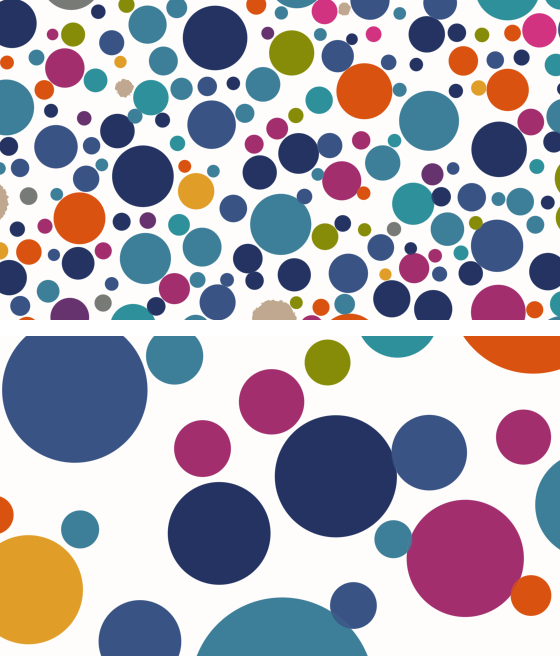
Top, the full canvas; bottom, a detail of the centre.
This pattern is drawn by a Shadertoy shader. Its source:

```glsl
// Layout, in canvas heights; each level is a turned grid with one disc per cell
struct Level { float cell; mat2 turn; float salt; };
const Level COARSE = Level(0.24, mat2(12.0, 5.0, -5.0, 12.0) / 13.0, 7.0);
const Level MEDIUM = Level(0.145, mat2(3.0, -4.0, 4.0, 3.0) / 5.0, 31.0);
const Level FINE = Level(0.085, mat2(1.0), 57.0);
const float RADIUS_MIN = 0.23;     // radii in cell units
const float RADIUS_MAX = 0.43;
const float CELL_MARGIN = 0.03;
const float GAP_MIN = -0.006;      // negative gaps let a few discs overlap
const float GAP_MAX = 0.012;
const float OVERLAP_OPACITY = 0.8;
const float ROUGHNESS = 0.007;     // ragged rim of the sand discs
const int TRIES = 4;

// Colours, with their share of the discs in the last component
const vec3 PAPER = vec3(0.995, 0.993, 0.99);
const vec4 NAVY = vec4(0.14, 0.20, 0.385, 0.22);
const vec4 BLUE = vec4(0.225, 0.325, 0.52, 0.19);
const vec4 STEEL = vec4(0.24, 0.495, 0.60, 0.18);
const vec4 TEAL = vec4(0.18, 0.565, 0.605, 0.08);
const vec4 GREY = vec4(0.47, 0.48, 0.46, 0.02);
const vec4 ORANGE = vec4(0.855, 0.32, 0.06, 0.10);
const vec4 AMBER = vec4(0.88, 0.62, 0.16, 0.02);
const vec4 MAGENTA = vec4(0.64, 0.18, 0.43, 0.08);
const vec4 PURPLE = vec4(0.40, 0.20, 0.43, 0.02);
const vec4 PINK = vec4(0.82, 0.20, 0.50, 0.02);
const vec4 OLIVE = vec4(0.53, 0.55, 0.03, 0.035);
const vec4 SAND = vec4(0.75, 0.66, 0.56, 0.035);
const int SAND_INDEX = 11;
const vec4 PALETTE[12] = vec4[12](NAVY, BLUE, STEEL, TEAL, GREY, ORANGE,
                                  AMBER, MAGENTA, PURPLE, PINK, OLIVE, SAND);

vec3 hash33(vec3 p) {
    p = fract(p * vec3(0.1031, 0.1030, 0.0973));
    p += dot(p, p.yxz + 33.33);
    return fract((p.xxy + p.yxx) * p.zyx);
}

float valueNoise(vec2 p) {
    vec2 i = floor(p), f = smoothstep(0.0, 1.0, fract(p));
    vec2 e = vec2(0.0, 1.0);
    return mix(mix(hash33(i.xyx).x, hash33((i + e.yx).xyx).x, f.x),
               mix(hash33((i + e).xyx).x, hash33((i + 1.0).xyx).x, f.x), f.y);
}

// Rows slide by irregular amounts to hide the grid
float slide(float row) { return fract(row * 0.618 + 0.2); }

vec2 cellNear(Level l, vec2 p, vec2 offset) {
    vec2 q = l.turn * p / l.cell;
    float row = floor(q.y) + offset.y;
    return vec2(floor(q.x - slide(row)) + offset.x, row);
}

vec2 place(Level l, vec2 id, vec2 inCell) {
    return (id + vec2(slide(id.y), 0.0) + inCell) * l.cell * l.turn;
}

// Discs are returned as centre and radius
vec3 coarseDisc(vec2 id) {
    vec3 h = hash33(vec3(id, COARSE.salt));
    float radius = mix(RADIUS_MIN, RADIUS_MAX, h.z * sqrt(h.z));
    float inset = radius + CELL_MARGIN;
    return vec3(place(COARSE, id, mix(vec2(inset), vec2(1.0 - inset), h.xy)), radius * COARSE.cell);
}

// Roomiest of several random centres between the coarse discs
vec3 fittedDisc(Level l, vec2 id, float gap) {
    float target = mix(RADIUS_MIN, RADIUS_MAX, hash33(vec3(id, l.salt)).x);
    float inset = target + CELL_MARGIN, wanted = target * l.cell;
    vec3 best = vec3(0.0, 0.0, RADIUS_MIN * l.cell * 0.99);
    bool found = false;
    for (int k = 1; k <= TRIES && best.z < wanted; k++) {
        vec2 jitter = hash33(vec3(id, l.salt + float(k))).xy;
        vec2 centre = place(l, id, mix(vec2(inset), vec2(1.0 - inset), jitter));
        float fit = wanted;
        for (int n = 0; n < 9 && fit > best.z; n++) {
            vec3 disc = coarseDisc(cellNear(COARSE, centre, vec2(n % 3 - 1, n / 3 - 1)));
            fit = min(fit, distance(centre, disc.xy) - disc.z - gap);
        }
        if (fit > best.z) { best = vec3(centre, fit); found = true; }
    }
    return found ? best : vec3(0.0, 0.0, -1.0);
}

float gapOf(Level l, vec2 id) { return mix(GAP_MIN, GAP_MAX, hash33(vec3(id, l.salt)).y); }

// Fine discs also shrink or vanish beside medium ones; only tested where p is inside
vec3 fineDisc(vec2 id, vec2 p, float pixel) {
    float gap = gapOf(FINE, id), smallest = 0.85 * RADIUS_MIN * FINE.cell;
    vec3 disc = fittedDisc(FINE, id, gap);
    if (distance(p, disc.xy) > disc.z + ROUGHNESS + pixel) return vec3(0.0, 0.0, -1.0);
    for (int n = 0; n < 9 && disc.z > smallest; n++) {
        vec2 near = cellNear(MEDIUM, disc.xy, vec2(n % 3 - 1, n / 3 - 1));
        if (distance(place(MEDIUM, near, vec2(0.5)), disc.xy) > MEDIUM.cell) continue;
        vec3 other = fittedDisc(MEDIUM, near, gapOf(MEDIUM, near));
        if (other.z > 0.0) disc.z = min(disc.z, distance(disc.xy, other.xy) - other.z - gap);
    }
    return disc.z > smallest ? disc : vec3(0.0, 0.0, -1.0);
}

// Paint one disc, slightly translucent over another; alpha holds the coverage
void paint(inout vec4 canvas, vec3 disc, vec2 id, float salt, vec2 p, float pixel) {
    float d = distance(p, disc.xy) - disc.z;
    if (disc.z < 0.0 || d > pixel + ROUGHNESS) return;
    float pick = fract(dot(id, vec2(0.7549, 0.5698)) + salt * 0.13);
    int index = 0;
    for (; index < SAND_INDEX; index++) {
        pick -= PALETTE[index].a;
        if (pick < 0.0) break;
    }
    if (index == SAND_INDEX) d += ROUGHNESS * (valueNoise(p * 130.0) - 0.4);
    float cover = 1.0 - smoothstep(-0.75 * pixel, 0.75 * pixel, d);
    canvas.rgb = mix(canvas.rgb, PALETTE[index].rgb, cover * mix(1.0, OVERLAP_OPACITY, canvas.a));
    canvas.a = max(canvas.a, cover);
}

void mainImage(out vec4 fragColor, in vec2 fragCoord) {
    vec2 p = fragCoord / iResolution.y;
    float pixel = 1.0 / iResolution.y;
    vec4 canvas = vec4(PAPER, 0.0);
    vec2 id = cellNear(COARSE, p, vec2(0.0));
    paint(canvas, coarseDisc(id), id, COARSE.salt, p, pixel);
    id = cellNear(MEDIUM, p, vec2(0.0));
    paint(canvas, fittedDisc(MEDIUM, id, gapOf(MEDIUM, id)), id, MEDIUM.salt, p, pixel);
    id = cellNear(FINE, p, vec2(0.0));
    paint(canvas, fineDisc(id, p, pixel), id, FINE.salt, p, pixel);
    fragColor = vec4(canvas.rgb, 1.0);
}
```
